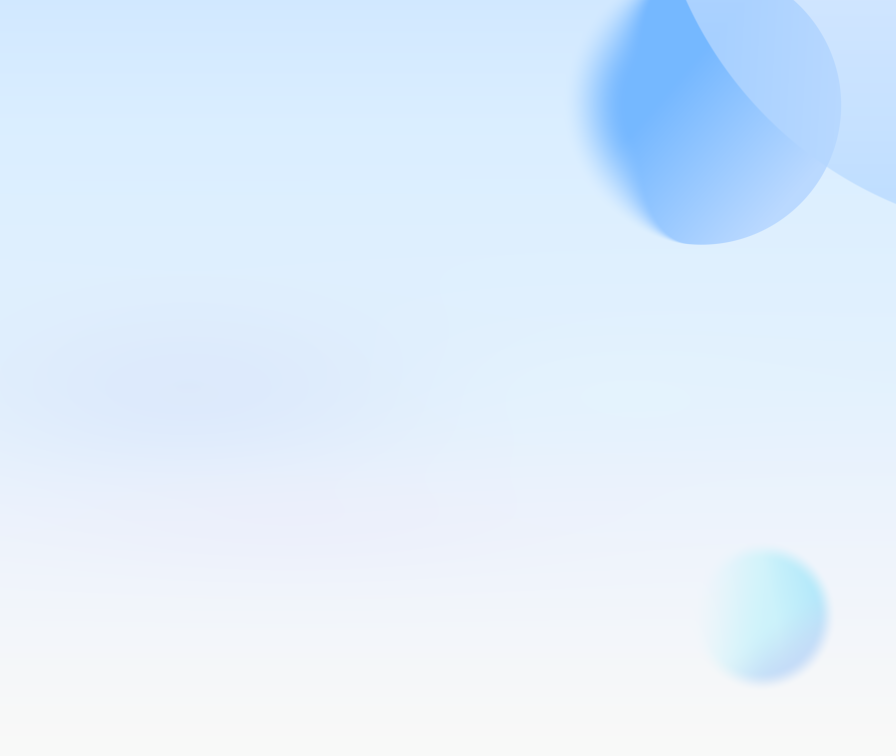
Reproduce this background procedurally as a WebGL 1 fragment shader.

```glsl
precision highp float;
// Pale sky gradient with soft haze, a blue disc under a glassy panel, and a small aqua orb.

uniform vec2 u_resolution;

// Lengths are in canvas heights, origin at the lower left.
const vec2 DISC_CENTER = vec2(0.928, 0.861);
const float DISC_RADIUS = 0.185;
const float DISC_BLUR = 0.085;
const vec3 DISC_CORE = vec3(0.46, 0.72, 1.00);
const vec3 DISC_PALE = vec3(0.73, 0.85, 1.00);

const vec2 PANEL_CENTER = vec2(1.387, 1.216);
const float PANEL_RADIUS = 0.526;
const float PANEL_OPACITY = 0.6;
const vec3 PANEL_TOP = vec3(0.81, 0.89, 1.00);
const vec3 PANEL_LOW = vec3(0.68, 0.83, 1.00);

const vec2 ORB_CENTER = vec2(1.007, 0.185);
const float ORB_RADIUS = 0.087;
const float ORB_BLUR = 0.013;
const vec3 ORB_AQUA = vec3(0.80, 0.95, 0.98);
const vec3 ORB_CYAN = vec3(0.70, 0.91, 0.98);
const vec3 ORB_LILAC = vec3(0.77, 0.86, 0.97);

const vec3 SKY_TOP = vec3(0.820, 0.910, 1.000);
const vec3 SKY_HIGH = vec3(0.855, 0.932, 1.000);
const vec3 SKY_MID = vec3(0.890, 0.947, 0.993);
const vec3 SKY_LOW = vec3(0.930, 0.953, 0.988);
const vec3 SKY_BASE = vec3(0.974, 0.975, 0.972);

const vec3 HAZE_BLUE = vec3(0.860, 0.910, 0.985);
const vec3 HAZE_PINK = vec3(0.925, 0.930, 0.980);
const vec3 HAZE_CYAN = vec3(0.895, 0.955, 0.990);

float ramp(float from, float to, float x) {
    return clamp((x - from) / (to - from), 0.0, 1.0);
}

// Elliptical falloff around a centre.
float glow(vec2 p, vec2 center, vec2 size) {
    vec2 q = (p - center) / size;
    return exp(-dot(q, q));
}

vec3 sky(vec2 p) {
    vec3 color = mix(SKY_BASE, SKY_LOW, ramp(0.02, 0.31, p.y));
    color = mix(color, SKY_MID, ramp(0.31, 0.49, p.y));
    color = mix(color, SKY_HIGH, ramp(0.49, 0.84, p.y));
    color = mix(color, SKY_TOP, ramp(0.84, 1.0, p.y));
    color = mix(color, HAZE_BLUE, 0.85 * glow(p, vec2(0.25, 0.485), vec2(0.30, 0.12)));
    color = mix(color, HAZE_PINK, 0.55 * glow(p, vec2(0.40, 0.31), vec2(0.30, 0.07)));
    return mix(color, HAZE_CYAN, 0.6 * glow(p, vec2(0.82, 0.48), vec2(0.20, 0.06)));
}

// The disc melts away on its left and stays crisp elsewhere.
vec3 addDisc(vec3 color, vec2 p, float pixel) {
    vec2 q = p - DISC_CENTER;
    float dist = length(q);
    float leftness = smoothstep(0.1, 0.9, -q.x / max(dist, 0.001));
    float blur = mix(pixel, DISC_BLUR, leftness);
    float cover = smoothstep(-0.5 * pixel, blur, DISC_RADIUS - dist);
    float shade = ramp(-0.045, 0.17, dot(q, vec2(0.75, -0.65)));
    return mix(color, mix(DISC_CORE, DISC_PALE, shade), cover);
}

vec3 addPanel(vec3 color, vec2 p, float pixel) {
    float inside = PANEL_RADIUS - distance(p, PANEL_CENTER);
    float cover = smoothstep(-pixel, pixel, inside);
    vec3 tint = mix(PANEL_LOW, PANEL_TOP, ramp(0.75, 1.0, p.y));
    return mix(color, tint, PANEL_OPACITY * cover);
}

// The orb grows denser from left to right.
vec3 addOrb(vec3 color, vec2 p) {
    vec2 q = (p - ORB_CENTER) / ORB_RADIUS;
    float inside = ORB_RADIUS * (1.0 - length(q));
    float cover = smoothstep(-ORB_BLUR, ORB_BLUR, inside);
    vec3 tint = mix(ORB_AQUA, ORB_CYAN, ramp(0.2, 0.95, q.x + 0.2 * q.y));
    tint = mix(tint, ORB_LILAC, smoothstep(0.1, 1.0, 0.6 * q.x - 0.8 * q.y));
    float density = smoothstep(-1.15, 0.25, q.x - 0.15 * q.y);
    return mix(color, tint, cover * density);
}

void main() {
    vec2 p = gl_FragCoord.xy / u_resolution.y;
    float pixel = 1.0 / u_resolution.y;
    vec3 color = sky(p);
    color = addDisc(color, p, pixel);
    color = addPanel(color, p, pixel);
    color = addOrb(color, p);
    gl_FragColor = vec4(color, 1.0);
}
```
